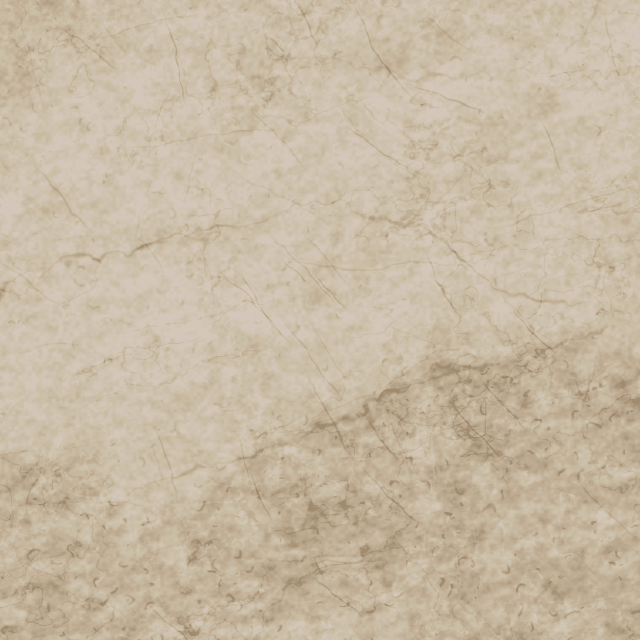
Give the GLSL for this texture, as a Shadertoy shader.

```glsl
// Polished beige marble: cloudy strata, brown veins, hairline cracks and fossil flecks.

const vec3 IVORY = vec3(0.815, 0.765, 0.695);
const vec3 CREAM = vec3(0.79, 0.74, 0.645);
const vec3 SAND  = vec3(0.76, 0.69, 0.59);
const vec3 TAN   = vec3(0.72, 0.65, 0.55);
const vec3 UMBER = vec3(0.66, 0.58, 0.47);

const float STRATA_ANGLE = 0.26;
const float CRACK_ANGLE  = -0.92;
const float STEEP_ANGLE  = 1.15;
const int   CRACKS  = 54;
const int   STREAKS = 26;
const int   STEEPS  = 10;
const float HAIR_WIDTH = 0.0026;
const float ROUGHNESS  = 1.6;

// Knots of the main veins, left to right
const vec2 TRUNK[6] = vec2[6](vec2(-0.05, 0.54), vec2(0.12, 0.60), vec2(0.53, 0.69),
                              vec2(0.67, 0.63), vec2(0.78, 0.55), vec2(0.93, 0.53));
const vec2 SHELF[6] = vec2[6](vec2(0.22, 0.24), vec2(0.36, 0.28), vec2(0.56, 0.34),
                              vec2(0.68, 0.41), vec2(0.83, 0.45), vec2(0.95, 0.49));
const vec2 CROWN[6] = vec2[6](vec2(0.42, 0.93), vec2(0.52, 0.91), vec2(0.78, 0.86),
                              vec2(0.87, 0.88), vec2(0.91, 0.95), vec2(0.94, 1.05));

float hash(vec2 p) {
    vec3 q = fract(p.xyx * 0.1031);
    q += dot(q, q.yzx + 33.33);
    return fract((q.x + q.y) * q.z);
}

mat2 rotation(float a) { return mat2(cos(a), sin(a), -sin(a), cos(a)); }

float noise(vec2 p) {
    vec2 i = floor(p), f = fract(p);
    f = f * f * (3.0 - 2.0 * f);
    return mix(mix(hash(i), hash(i + vec2(1, 0)), f.x),
               mix(hash(i + vec2(0, 1)), hash(i + vec2(1, 1)), f.x), f.y);
}

float fbm(vec2 p) {
    float sum = 0.0, amp = 0.5;
    for (int i = 0; i < 5; i++) {
        sum += amp * noise(p);
        p = rotation(0.6) * p * 2.03 + 17.3;
        amp *= 0.5;
    }
    return sum / 0.97;
}

float line(float d, float w) { return 1.0 - smoothstep(0.0, w, d); }

// Distance to a chain of segments
float chain(vec2 p, vec2 knots[6]) {
    float d = 9.0;
    for (int i = 0; i < 5; i++) {
        vec2 pa = p - knots[i], ba = knots[i + 1] - knots[i];
        d = min(d, length(pa - ba * clamp(dot(pa, ba) / dot(ba, ba), 0.0, 1.0)));
    }
    return d;
}

// Dark core with a soft stain, broken up along its length
float vein(vec2 p, vec2 knots[6], float seed) {
    float d = chain(p, knots);
    float broken = smoothstep(0.35, 0.75, noise(p * 23.0 + seed));
    return line(d, 0.0035 + 0.004 * broken) * (1.1 + 1.2 * broken)
         + line(d, 0.022) * (0.25 + 0.3 * broken);
}

// Scattered tapering hairlines that follow one direction
float hairlines(vec2 p, int count, float angle, float spread, float reach, float seed) {
    float sum = 0.0;
    for (int i = 0; i < count; i++) {
        vec2 id = vec2(float(i) * 3.0 + 1.0, seed);
        vec2 center = vec2(hash(id), hash(id + 71.0));
        float turn = angle + spread * (hash(id + 13.0) + hash(id + 29.0) - 1.0);
        float size = reach * mix(0.2, 1.0, hash(id + 43.0));
        vec2 q = (p - center) * rotation(turn);
        q.y += 1.5 * (hash(id + 57.0) - 0.5) * q.x * q.x;
        float taper = 1.0 - smoothstep(0.4, 1.0, abs(q.x) / size);
        sum += taper * line(abs(q.y), HAIR_WIDTH) * mix(0.3, 1.0, hash(id + 91.0));
    }
    return sum;
}

// Small curled shell fragments, one at most per cell
float curls(vec2 p, float scale, float density, float seed) {
    vec2 g = p * scale, cell = floor(g);
    float sum = 0.0;
    for (int y = -1; y <= 1; y++)
    for (int x = -1; x <= 1; x++) {
        vec2 id = cell + vec2(x, y) + seed;
        vec2 q = g - cell - vec2(x, y) - vec2(hash(id), hash(id + 31.0));
        float r = mix(0.05, 0.28, pow(hash(id + 53.0), 2.0)), a = 6.283 * hash(id + 77.0);
        float arc = smoothstep(-0.1, 0.6, dot(q, vec2(cos(a), sin(a))) / max(length(q), 0.001));
        sum += step(hash(id + 19.0), density) * arc * line(abs(length(q) - r), 0.0034 * scale);
    }
    return sum;
}

// Crinkled threads along the middle level of a noise field
float seams(vec2 p, float width) { return line(abs(fbm(p) - 0.5), width); }

vec3 stoneColor(float t) {
    vec3 c = mix(IVORY, CREAM, clamp(t, -0.6, 1.0));
    c = mix(c, SAND, clamp(t - 1.0, 0.0, 1.0));
    c = mix(c, TAN, clamp(t - 2.0, 0.0, 1.0));
    return mix(c, UMBER, clamp(t - 3.0, 0.0, 1.5));
}

void mainImage(out vec4 fragColor, in vec2 fragCoord) {
    vec2 p = fragCoord / iResolution.y;
    vec2 warp = vec2(fbm(p * 9.0), fbm(p * 9.0 + 40.0)) - 0.5;
    vec2 ripple = vec2(noise(p * 65.0), noise(p * 65.0 + 9.0)) - 0.5;
    vec2 ragged = p + 0.06 * warp + 0.016 * ripple;
    vec2 strata = p * rotation(STRATA_ANGLE);

    // Pale upper bed over a darker lower bed
    float edge = mix(0.25, 0.48, smoothstep(0.0, 1.0, p.x)) + 0.3 * (fbm(p * 4.0 + 5.0) - 0.5);
    float lower = 1.0 - smoothstep(-0.07, 0.06, p.y - edge);
    float tone = 0.28 + lower * (1.25 + 0.6 * p.x);
    tone += 0.8 * line(length((p - vec2(1.04, 0.62)) * vec2(1.0, 0.8) + 0.2 * warp), 0.17);
    tone += 0.9 * line(length(p - vec2(0.0, 1.0) + 0.3 * warp), 0.28);

    // Clouds, stains and pale clasts
    tone += 1.7 * (fbm(strata * vec2(3.0, 8.0) + 1.5 * warp) - 0.5);
    tone += 0.7 * smoothstep(0.64, 0.68, fbm(p * 13.0 + 60.0));
    tone -= (0.3 + 0.5 * lower) * smoothstep(0.61, 0.66, fbm(strata * vec2(24.0, 34.0) + 23.0));

    // Rough mottling and grain
    float rough = (0.9 + 0.8 * lower) * (fbm(p * 27.0 + 3.0 * warp) - 0.5);
    rough += (1.6 + 0.9 * lower) * (fbm(strata * vec2(46.0, 76.0) + 7.0) - 0.5);
    rough += 0.75 * (noise(p * 190.0) - 0.5) + 0.65 * (noise(p * 115.0) - 0.5);
    tone += ROUGHNESS * rough;

    // Veins, cracks and bedding streaks
    tone += vein(ragged, TRUNK, 3.0) + 0.85 * vein(ragged, SHELF, 21.0) + 0.55 * vein(ragged, CROWN, 8.0);
    vec2 bent = p + 0.03 * warp + 0.004 * ripple;
    tone += 2.3 * hairlines(bent, CRACKS, CRACK_ANGLE, 0.55, 0.11, 5.0);
    tone += 1.5 * hairlines(bent, STREAKS, STRATA_ANGLE - 0.06, 0.3, 0.18, 37.0);
    tone += 1.6 * hairlines(bent, STEEPS, STEEP_ANGLE, 0.4, 0.08, 67.0);

    // Wormy seams and fossil flecks
    float patchy = smoothstep(0.45, 0.7, noise(p * 6.0 + 12.0) + 0.12 * lower);
    tone += 1.3 * seams(strata * vec2(8.0, 14.0) + 80.0, 0.016) * patchy;
    tone += 1.3 * seams(p * 23.0 + 33.0, 0.035) * smoothstep(0.4, 0.75, noise(p * 9.0 + 50.0) + 0.15 * lower);
    tone -= 0.8 * seams(p * 26.0 + 70.0, 0.035) * smoothstep(0.4, 0.75, noise(p * 8.0 + 90.0) + 0.15 * lower);
    vec2 loose = p + 0.02 * warp + 0.008 * ripple;
    tone += (1.6 + 0.7 * lower) * curls(loose, 30.0, 0.3 + 0.25 * lower, 110.0);
    tone -= 1.1 * curls(loose, 25.0, 0.3, 250.0);

    fragColor = vec4(stoneColor(tone), 1.0);
}
```
